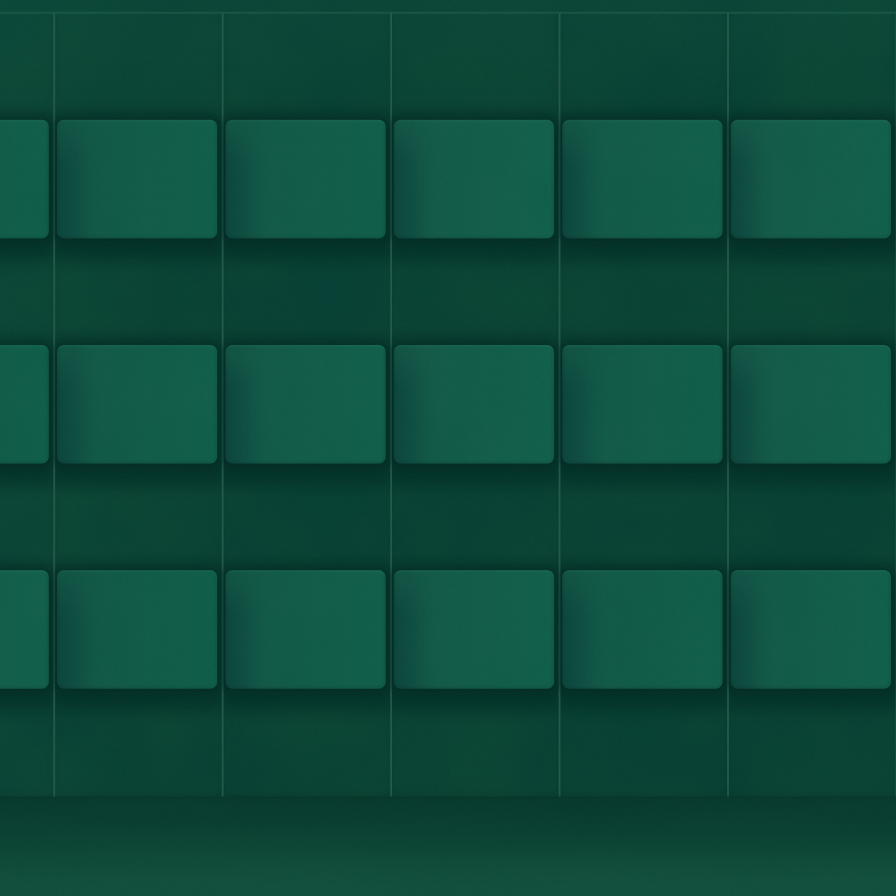
Write a WebGL 1 fragment shader that draws this background.

```glsl
precision highp float;
// Dark green wall panel with three rows of raised, rounded tiles.
// A repeated cell gives each tile its box distance, soft drop shadow and
// side shading; thin seams, a top rail and a glowing floor frame the rows.
uniform vec2 u_resolution;

float hash(vec2 p) {
  return fract(sin(dot(p, vec2(127.1, 311.7))) * 43758.5453);
}

float noise(vec2 p) {
  vec2 i = floor(p), f = fract(p);
  f = f * f * (3.0 - 2.0 * f);
  return mix(mix(hash(i), hash(i + vec2(1.0, 0.0)), f.x),
             mix(hash(i + vec2(0.0, 1.0)), hash(i + vec2(1.0, 1.0)), f.x), f.y);
}

float roundBox(vec2 p, vec2 halfSize, float radius) {
  vec2 q = abs(p) - halfSize + radius;
  return length(max(q, 0.0)) + min(max(q.x, q.y), 0.0) - radius;
}

// Antialiased stroke coverage at distance d from its centre
float stroke(float d, float halfWidth, float px) {
  return clamp((halfWidth - abs(d)) / px + 0.5, 0.0, 1.0);
}

void main() {
  vec2 uv = gl_FragCoord.xy / u_resolution;
  float px = 1.0 / min(u_resolution.x, u_resolution.y);

  // Tile cells: endless columns, three rows
  vec2 pitch = vec2(0.188, 0.2513);
  vec2 grid = (uv - vec2(0.153, 0.2975)) / pitch;
  vec2 id = floor(grid + 0.5);
  id.y = clamp(id.y, 0.0, 2.0);
  vec2 p = (grid - id) * pitch;
  vec2 halfSize = vec2(0.0895, 0.0662);
  float tile = roundBox(p, halfSize, 0.008);
  float cover = clamp(0.5 - tile / px, 0.0, 1.0);

  // Wall with faint green and teal blotches
  float blotch = noise(uv * vec2(11.0, 9.0)) * 0.65 + noise(uv * 27.0) * 0.35;
  vec3 wall = mix(vec3(0.028, 0.252, 0.208), vec3(0.05, 0.276, 0.205), blotch);
  wall += vec3(0.008, 0.016, 0.012) * smoothstep(0.84, 1.0, uv.y);
  wall += vec3(0.008, 0.012, 0.008) * smoothstep(0.15, 0.0, uv.x);

  // Seams above the floor, and the rail along the top
  float seamX = (fract((uv.x - 0.0605) / pitch.x + 0.5) - 0.5) * pitch.x;
  float panel = step(0.1107, uv.y) * step(uv.y, 0.9857);
  float seam = stroke(seamX, 0.001, px) * panel;
  float groove = exp(-abs(seamX) / 0.004) * panel;
  float rail = stroke(uv.y - 0.9857, 0.0011, px);
  wall *= 1.0 - 0.07 * groove;

  // Shadow hangs below each tile and fills the gaps
  float fall = roundBox(p + vec2(0.0, 0.009), halfSize, 0.012);
  float shadow = 1.0 - smoothstep(-0.004, 0.034, fall);
  float contact = exp(-max(tile, 0.0) / 0.005);
  wall = mix(wall, vec3(0.012, 0.19, 0.158), 0.85 * shadow);
  wall *= 1.0 - 0.12 * contact;
  float lit = 1.0 - 0.75 * smoothstep(0.012, -0.004, tile);
  wall = mix(wall, vec3(0.17, 0.39, 0.33), 0.75 * seam * lit);
  wall = mix(wall, vec3(0.12, 0.36, 0.29), 0.7 * rail);

  // Floor: dark under the panel, brighter towards the bottom
  float depth = clamp((0.1107 - uv.y) / 0.1107, 0.0, 1.0);
  vec3 ground = mix(vec3(0.035, 0.238, 0.185), vec3(0.075, 0.315, 0.24),
                    smoothstep(0.05, 1.0, depth));
  ground += 0.008 * (noise(uv * vec2(6.0, 60.0)) - 0.5);
  vec3 color = mix(wall, ground, smoothstep(0.1107 + px, 0.1107 - px, uv.y));
  color *= 1.0 - 0.1 * exp(-abs(uv.y - 0.1107) / 0.004);

  // Tile face: shade along the left side, easing off near the top
  vec3 face = mix(vec3(0.078, 0.353, 0.285), vec3(0.07, 0.372, 0.295),
                  smoothstep(-0.07, 0.08, p.x));
  face += vec3(0.008, 0.006, 0.004) * (noise(uv * 18.0) - 0.5);
  face += 0.008 * (hash(id) - 0.5);
  float side = smoothstep(0.05, 0.0, p.x + halfSize.x);
  side *= 1.0 - 0.65 * smoothstep(0.01, 0.066, p.y);
  face = mix(face, vec3(0.045, 0.265, 0.235), 0.8 * side);

  // Soft bevel: pale upper edge, darker rim elsewhere
  float rim = smoothstep(-0.005, 0.0, tile);
  float upper = smoothstep(0.058, 0.066, p.y);
  face += vec3(0.018, 0.026, 0.022) * rim * upper;
  face *= 1.0 - 0.08 * rim * (1.0 - upper);
  color = mix(color, face, cover);

  color += (hash(floor(uv * 512.0)) - 0.5) * 0.006;
  gl_FragColor = vec4(color, 1.0);
}
```
